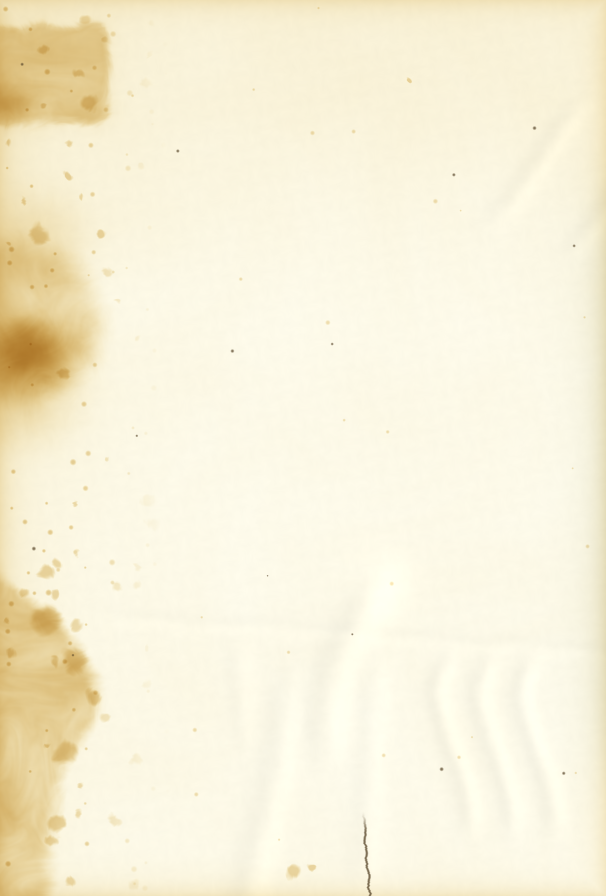
Reproduce this texture procedurally as a Shadertoy shader.

```glsl
// Aged cream paper with tea-coloured stains down its left side, foxing and creases.
// Stains add up as pigment density and absorb light; folds are shaded relief.
// Layered sines ragged the edges, cellular dots scatter the foxing.

const vec3 PAPER = vec3(0.995, 0.985, 0.925);
const vec3 ABSORB = vec3(0.164, 0.322, 0.75);   // pigment absorption per unit density
const vec3 CRACK_COLOR = vec3(0.36, 0.29, 0.18);
const float WIDTH = 0.676;                      // sheet width, in sheet heights
const float RAGGED = 0.006;                     // wander of the stain outlines
const float GRAIN = 0.007;
const float FOLD_DEPTH = 0.075;

const int BLOT_COUNT = 14;
const vec3 BLOTS[BLOT_COUNT] = vec3[](          // centre, radius
    vec3(.045, .740, .010), vec3(.116, .739, .005), vec3(.072, .585, .006),
    vec3(.052, .362, .007), vec3(.052, .307, .013), vec3(.085, .262, .012),
    vec3(.073, .158, .010), vec3(.102, .887, .009), vec3(.063, .083, .008),
    vec3(.329, .025, .007), vec3(.349, .031, .004), vec3(.455, .911, .003),
    vec3(.073, .802, .004), vec3(.107, .223, .008));

vec2 hash2(vec2 p) {
    vec3 q = fract(p.xyx * vec3(.1031, .1030, .0973));
    q += dot(q, q.yzx + 33.33);
    return fract((q.xx + q.yz) * q.zy);
}

// Rotated, self-warping sine layers, roughly -1 to 1.
float sineNoise(vec2 p) {
    float sum = 0.0, amp = 0.5;
    for (int i = 0; i < 5; i++) {
        p = mat2(.8, .6, -.6, .8) * p * 1.7 + 1.3;
        p += 0.7 * sin(p.yx * 0.9);
        sum += amp * sin(p.x) * cos(p.y);
        amp *= 0.65;
    }
    return sum;
}

float inside(float d, float soft) { return 1.0 - smoothstep(-soft, soft, d); }
float cloud(vec2 p, vec2 centre, vec2 size) {
    vec2 q = (p - centre) / size;
    return exp(-dot(q, q));
}
float band(float v, float lo, float hi, float soft) {
    return smoothstep(lo - soft, lo + soft, v) * (1.0 - smoothstep(hi - soft, hi + soft, v));
}
// Bright on the positive side of the crease, dark on the other.
float fold(float d, float w) { d /= w; return d * exp(-d * d); }

// One randomly sized dot in some of the cells of a grid.
float dots(vec2 p, float scale, float keep, float radius) {
    vec2 id = floor(p * scale);
    vec2 pick = hash2(id + 71.0);
    vec2 centre = (id + 0.2 + 0.6 * hash2(id)) / scale;
    float size = radius * (0.35 + 0.65 * pick.y);
    return step(pick.x, keep) * inside(length(p - centre) - size, size * 0.35 + 0.6 / iResolution.y);
}

float stains(vec2 p) {
    float mottle = sineNoise(p * 22.0);
    vec2 q = p + RAGGED * vec2(sineNoise(p * 35.0), sineNoise(p * 35.0 + 9.0));

    // Rounded block at the top left
    vec2 b = abs(q - vec2(.045, .917)) - vec2(.058, .038);
    float block = length(max(b, 0.0)) + min(max(b.x, b.y), 0.0) - 0.016;
    float sum = inside(block, .007) * (0.55 + 0.2 * mottle) + 0.16 * exp(-abs(block) / .006);
    sum += 0.65 * cloud(q, vec2(.010, .887), vec2(.030, .018));

    // Dark centre and its halo
    sum += 0.42 * inside(length((q - vec2(.015, .640)) / vec2(.092, .085)) - 1.0, 0.28) * (1.0 + 0.5 * mottle);
    sum += 1.75 * cloud(q, vec2(.030, .607), vec2(.042, .031));
    sum += 0.35 * cloud(q, vec2(.020, .550), vec2(.055, .040));
    sum += 0.30 * cloud(q, vec2(.035, .730), vec2(.050, .045));

    // Bulging stain at the bottom left
    float bulge = (q.y - .225) / .07;
    float reach = (.055 + .055 * exp(-bulge * bulge)) * (1.0 - smoothstep(.29, .375, q.y));
    sum += inside(q.x - reach, .014) * (0.55 + 0.28 * mottle) * (1.0 - smoothstep(.34, .38, q.y));

    // Large blots, then scattered foxing
    for (int i = 0; i < BLOT_COUNT; i++) {
        float d = length(q - BLOTS[i].xy) - BLOTS[i].z;
        sum += 0.5 * inside(d, BLOTS[i].z * 0.4);
    }
    float leftSide = 1.0 - smoothstep(.06, .20, p.x);
    sum += 0.45 * leftSide * dots(q, 28.0, 0.35, .0055);
    sum += 0.60 * leftSide * dots(p + 3.0, 45.0, 0.22, .0028);
    sum += 0.40 * dots(p + 7.0, 24.0, 0.07, .0022);
    return sum;
}

float relief(vec2 p) {
    float wob = 0.004 * sineNoise(p * 12.0);
    float sum = 0.25 * fold(.322 - .075 * p.x - p.y + wob, .009) * smoothstep(.08, .16, p.x);
    // Tall ridges in the lower middle
    float ridge = p.x - .365 - .065 * smoothstep(.20, .40, p.y) + wob;
    sum += 0.85 * fold(ridge, .022) * band(p.y, .16, .36, .035);
    sum += 0.70 * fold(p.x - .278 - .20 * p.y + wob, .018) * band(p.y, -.1, .24, .05);
    sum += 0.50 * fold(p.x - .405 - .05 * p.y - wob, .016) * band(p.y, .02, .26, .03);
    sum += 0.40 * fold(p.x - .285 + .07 * p.y, .013) * band(p.y, .17, .28, .03);
    // Three parallel S-shaped folds at the lower right
    for (int i = 0; i < 3; i++) {
        float x = .487 + .047 * float(i) + .038 * (1.0 - smoothstep(.08, .24, p.y));
        x += .014 * smoothstep(.22, .28, p.y);
        sum += 0.85 * fold(p.x - x + 0.5 * wob, .012) * band(p.y, .075, .262, .025);
    }
    // Diagonal creases at the upper right
    float diagonal = dot(p - vec2(.600, .818), vec2(.81, -.59)) + wob;
    sum += 0.65 * fold(diagonal, .013) * band(p.y, .755, .88, .025);
    sum += 0.55 * fold(dot(p - vec2(.657, .742), vec2(.78, -.62)), .012) * band(p.y, .72, .80, .02);
    return sum;
}

void mainImage(out vec4 fragColor, in vec2 fragCoord) {
    vec2 p = fragCoord / iResolution.xy * vec2(WIDTH, 1.0);
    float pixel = 1.0 / iResolution.y;

    // Yellowing towards the top, the left and the rims
    float rim = min(min(p.x, WIDTH - p.x), min(p.y, 1.0 - p.y));
    float density = 0.02 + 0.10 * smoothstep(.60, 1.0, p.y) + 0.13 * exp(-p.x / .07);
    density += 0.24 * exp(-rim / .012) + 0.02 * sineNoise(p * 9.0) + stains(p);
    vec3 color = PAPER * exp(-ABSORB * max(density, 0.0));

    // Grey shade on the right, crease shading and paper tooth
    float shade = 0.06 * exp(-(WIDTH - p.x) / .022) * band(p.y, .15, .78, .1);
    color *= 1.0 - shade * vec3(1.1, 0.9, 1.0);
    color *= 1.0 + FOLD_DEPTH * relief(p) + GRAIN * sineNoise(p * 130.0);
    color += 0.03 * cloud(p, vec2(.425, .345), vec2(.035, .040));

    // Dark specks and the torn crack at the bottom
    color = mix(color, CRACK_COLOR, 0.75 * dots(p + 2.0, 9.0, 0.22, .0018));
    float crackX = .406 + .006 * (1.0 - p.y / .09) + .002 * sineNoise(vec2(p.y * 90.0, 2.0));
    float crack = inside(abs(p.x - crackX) - .0012, pixel) * (1.0 - smoothstep(.07, .095, p.y));
    color = mix(color, CRACK_COLOR, 0.8 * crack);
    fragColor = vec4(clamp(color, 0.0, 1.0), 1.0);
}
```
